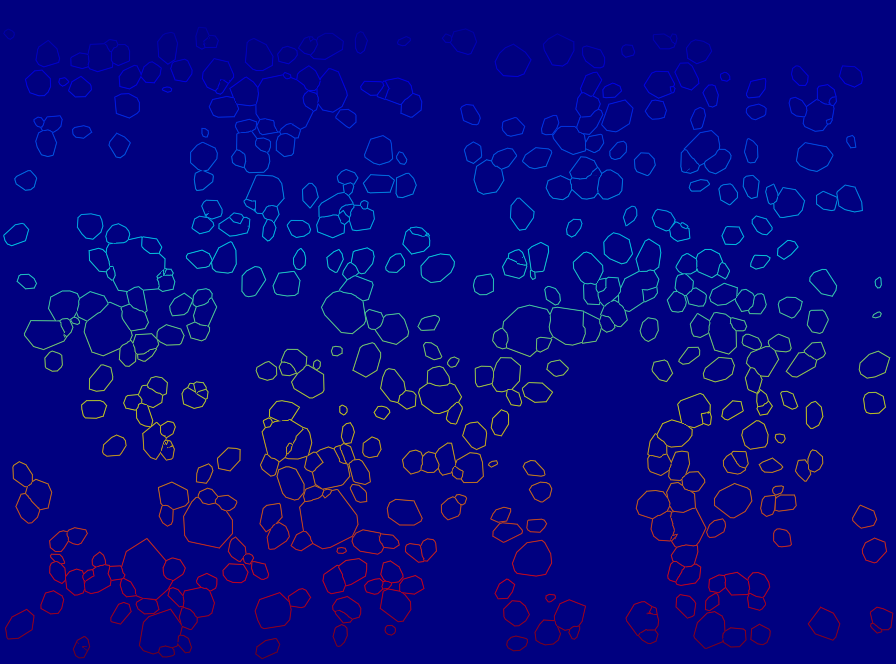
Give the GLSL for this pattern, as a Shadertoy shader.

```glsl
#define ASPECT 1.347
#define LINE_WIDTH 0.0011
#define LINE_SOFTNESS 1.1
#define SIDES 11
#define SIDE_JITTER 0.26
#define REACH 1.4
#define CLUSTER_GAIN 0.4
#define VOID_GAIN 0.8
#define SEED 17.0

const vec3 NAVY = vec3(0.0, 0.0, 0.5);

// Crowded regions: centre and radius in canvas heights
const vec3 CLUSTERS[16] = vec3[16](
    vec3(.10, .84, .09), vec3(.42, .87, .13), vec3(.86, .80, .11), vec3(.86, .68, .07),
    vec3(.32, .65, .08), vec3(.55, .64, .08), vec3(.25, .55, .10), vec3(.24, .13, .10),
    vec3(1.04, .59, .11), vec3(.06, .46, .06), vec3(.25, .40, .08), vec3(.89, .53, .08),
    vec3(.70, .32, .11), vec3(.51, .31, .10), vec3(.53, .18, .13), vec3(1.04, .17, .09));

// Empty regions
const vec3 VOIDS[16] = vec3[16](
    vec3(.10, .74, .05), vec3(.23, .71, .05), vec3(.68, .81, .05), vec3(.70, .69, .05),
    vec3(.12, .61, .04), vec3(.62, .56, .04), vec3(.36, .42, .06), vec3(.89, .35, .08),
    vec3(.94, .43, .06), vec3(.06, .38, .07), vec3(.18, .25, .05), vec3(.91, .17, .06),
    vec3(.71, .09, .06), vec3(1.26, .63, .06), vec3(1.25, .19, .06), vec3(.37, .09, .04));

// Integer hash of a lattice key
vec3 hash3(vec3 key) {
    uvec3 v = uvec3(key * 64.0) * 1664525u + 1013904223u;
    v.x += v.y * v.z; v.y += v.z * v.x; v.z += v.x * v.y;
    v ^= v >> 16u;
    v.x += v.y * v.z; v.y += v.z * v.x; v.z += v.x * v.y;
    return vec3(v >> 8u) / exp2(24.0);
}

float bump(vec2 p, vec3 region) {
    vec2 d = (p - region.xy) / region.z;
    return exp(-dot(d, d));
}

// Chance that a stone lies at p
float density(vec2 p, float base, float gain) {
    float crowd = 0.0, empty = 0.0;
    for (int i = 0; i < 16; i++) {
        crowd = max(crowd, bump(p, CLUSTERS[i]));
        empty = max(empty, bump(p, VOIDS[i]));
    }
    return base + gain * crowd - VOID_GAIN * empty;
}

// Convex polygon around a jittered ellipse: distance and facing normal
vec3 stone(vec2 q, float radius, float squash, float tilt, vec3 key) {
    vec3 face = vec3(-1.0, 0.0, 0.0);
    for (int i = 0; i < SIDES; i++) {
        vec3 rnd = hash3(key + float(i + 1) * 7.25);
        float angle = 6.28318 * float(i) / float(SIDES) + (rnd.x * 2.0 - 1.0) * SIDE_JITTER;
        vec2 axis = vec2(cos(angle), sin(angle));
        float support = radius * length(axis * vec2(1.0, squash)) * mix(0.82, 1.1, rnd.y);
        vec2 normal = vec2(cos(angle + tilt), sin(angle + tilt));
        float d = dot(q, normal) - support;
        if (d > face.x) face = vec3(d, normal);
    }
    return face;
}

// Keep the two deepest stones of one jittered grid
void stoneLayer(vec2 p, float cell, vec2 sizes, float base, float gain, float id,
                inout vec3 first, inout vec3 second) {
    vec2 home = floor(p / cell);
    for (int y = -1; y <= 1; y++)
    for (int x = -1; x <= 1; x++) {
        vec2 tile = home + vec2(x, y);
        vec3 key = vec3(tile + 40.0, id * SEED);
        vec3 place = hash3(key), form = hash3(key + 91.5);
        vec2 centre = (tile + mix(vec2(0.1), vec2(0.9), place.xy)) * cell;
        float radius = cell * mix(sizes.x, sizes.y, form.x * form.x);
        vec2 q = p - centre;
        if (length(q) > radius * REACH) continue;
        vec2 inset = min(centre, vec2(ASPECT, 0.96) - centre);
        if (min(inset.x, inset.y) < radius) continue;
        if (place.z > density(centre, base, gain)) continue;
        vec3 face = stone(q, radius, mix(0.5, 1.0, form.y), form.z * 3.14159, key);
        if (face.x < first.x) { second = first; first = face; }
        else if (face.x < second.x) second = face;
    }
}

// Spectrum from dark blue through cyan and yellow to dark red
vec3 spectrum(float t) {
    return clamp(1.5 - abs(4.0 * t - vec3(3.0, 2.0, 1.0)), 0.0, 1.0);
}

void mainImage(out vec4 fragColor, in vec2 fragCoord) {
    vec2 uv = fragCoord / iResolution.xy;
    vec2 p = uv * vec2(ASPECT, 1.0);
    float pixel = 1.0 / iResolution.y;

    // Large, medium, crowding and small stones
    vec3 first = vec3(1.0, 0.0, 0.0), second = first;
    stoneLayer(p, 0.092, vec2(0.30, 0.54), 0.12, CLUSTER_GAIN, 1.0, first, second);
    stoneLayer(p, 0.053, vec2(0.30, 0.52), 0.60, CLUSTER_GAIN, 2.0, first, second);
    stoneLayer(p, 0.056, vec2(0.28, 0.48), 0.10, CLUSTER_GAIN, 3.0, first, second);
    stoneLayer(p, 0.070, vec2(0.10, 0.18), 0.28, 0.0, 4.0, first, second);

    // Overlapping stones share one straight seam
    float d = abs(first.x);
    if (second.x < 0.0) {
        float spreadOfNormals = max(length(second.yz - first.yz), 0.1);
        d = min(d, (second.x - first.x) / spreadOfNormals);
    }

    float coverage = min(1.0, LINE_WIDTH / pixel);
    float spread = max(pixel, LINE_WIDTH) * LINE_SOFTNESS;
    float outline = coverage * (1.0 - smoothstep(0.0, spread, d));
    fragColor = vec4(mix(NAVY, spectrum(1.0 - uv.y), outline), 1.0);
}
```
